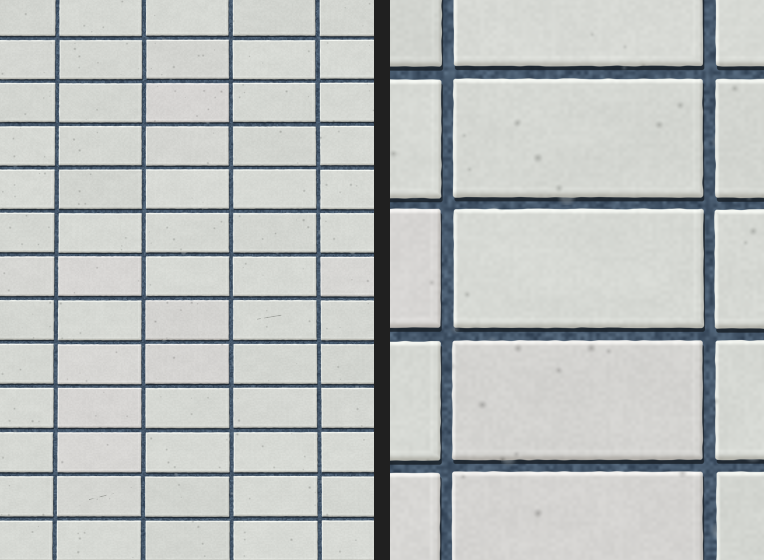
Left, the full canvas; right, a detail of the centre.
Reproduce this texture procedurally as a WebGL 2 fragment shader.

```glsl
#version 300 es
precision highp float;
uniform vec2 u_resolution;
out vec4 outColor;

float hash(vec2 p) {
  return fract(sin(dot(p, vec2(127.1, 311.7))) * 43758.5453);
}

float noise(vec2 p) {
  vec2 i = floor(p), f = fract(p);
  f = f * f * (3.0 - 2.0 * f);
  return mix(mix(hash(i), hash(i + vec2(1, 0)), f.x),
             mix(hash(i + vec2(0, 1)), hash(i + vec2(1, 1)), f.x), f.y);
}

float roundBox(vec2 p, vec2 halfSize, float radius) {
  vec2 q = abs(p) - halfSize + radius;
  return length(max(q, 0.0)) + min(max(q.x, q.y), 0.0) - radius;
}

float segment(vec2 p, vec2 a, vec2 b) {
  vec2 ab = b - a;
  return length(p - a - ab * clamp(dot(p - a, ab) / dot(ab, ab), 0.0, 1.0));
}

float cover(float d, float soft) {
  return 1.0 - smoothstep(-soft, soft, d);
}

// Sparse round pits, one candidate per grid cell
float pits(vec2 p, float scale, float density, float radius) {
  vec2 id = floor(p * scale);
  vec2 center = 0.25 + 0.5 * vec2(hash(id + 3.1), hash(id + 8.7));
  float d = length(fract(p * scale) - center) - radius * hash(id + 5.3);
  return step(1.0 - density, hash(id)) * cover(d, 0.2);
}

void main() {
  // Height is one unit, y runs downwards
  vec2 p = vec2(gl_FragCoord.x, u_resolution.y - gl_FragCoord.y) / u_resolution.y;
  float soft = 0.75 / u_resolution.y;

  // Grid widening slightly towards the bottom
  float row = (p.y - 0.0677) / 0.0768;
  row -= 0.0014 * row * row;
  vec2 pitch = vec2(mix(0.1546, 0.1579, p.y), mix(0.0768, 0.0794, p.y));
  vec2 cell = vec2((p.x - mix(0.1029, 0.0977, p.y)) / pitch.x, row);
  vec2 id = floor(cell);
  vec2 local = (fract(cell) - 0.5) * pitch;

  // Tile, laid a little unevenly with slightly rough edges
  vec2 jitter = (vec2(hash(id + 1.7), hash(id + 9.2)) - 0.5) * 0.0011;
  vec2 q = local - jitter;
  vec2 halfSize = pitch * 0.5 - vec2(0.0037, 0.0036);
  float rough = (noise(p * 190.0) - 0.5) * 0.0006;
  float d = roundBox(q, halfSize, 0.0015) + rough;
  float tile = cover(d, soft);

  // Grainy blue grout with shadow below and right of each tile
  float grain = noise(p * 430.0) * 0.6 + noise(p * 210.0 + 40.0) * 0.4;
  vec3 grout = mix(vec3(0.17, 0.23, 0.30), vec3(0.37, 0.45, 0.53), grain);
  float shadow = cover(roundBox(q - vec2(0.0008, 0.0024), halfSize, 0.0015), soft);
  grout = mix(grout, vec3(0.10, 0.13, 0.16), 0.85 * shadow);
  grout = mix(grout, vec3(0.55, 0.59, 0.62), 0.5 * pits(p, 90.0, 0.05, 0.4));

  // Glaze: tint per tile, soft clouds and fine grain
  vec3 glaze = vec3(0.832, 0.842, 0.822);
  glaze += (hash(id + 4.4) - 0.5) * 0.022;
  glaze += vec3(0.008, -0.008, 0.004) * smoothstep(0.6, 1.0, hash(id + 6.1));
  glaze += (noise(p * vec2(45.0, 70.0)) - 0.5) * 0.018;
  glaze += (noise(p * 400.0) - 0.5) * 0.030;
  glaze -= 0.16 * pits(p, 95.0, 0.05, 0.16);

  // Bevel: bright top and left, dull bottom and right
  vec2 nearStart = q + halfSize, nearEnd = halfSize - q;
  float topLight = 1.0 - smoothstep(0.0010, 0.0036, nearStart.y);
  float leftLight = 1.0 - smoothstep(0.0008, 0.0030, nearStart.x);
  float bottomDull = 1.0 - smoothstep(0.0004, 0.0040, nearEnd.y);
  float rightDull = 1.0 - smoothstep(0.0004, 0.0026, nearEnd.x);
  glaze += 0.12 * max(topLight, 0.75 * leftLight);
  glaze -= vec3(0.13, 0.14, 0.15) * max(bottomDull, 0.6 * rightDull);
  float innerRim = abs(min(nearEnd.x, nearEnd.y) - 0.0052);
  glaze += 0.025 * cover(innerRim - 0.0008, 0.0012);

  // Thin slanted scratches on a few tiles
  float turn = hash(id + 2.6);
  vec2 start = vec2(-0.035 + 0.04 * turn, -0.006 + 0.012 * hash(id + 7.9));
  float scratch = segment(q, start, start + vec2(0.042, -0.006 - 0.010 * turn));
  float worn = step(0.95, hash(id + 12.3)) * smoothstep(0.25, 0.6, noise(p * 160.0));
  glaze -= 0.28 * worn * cover(scratch - 0.0004, soft);

  outColor = vec4(clamp(mix(grout, glaze, tile), 0.0, 1.0), 1.0);
}
```
